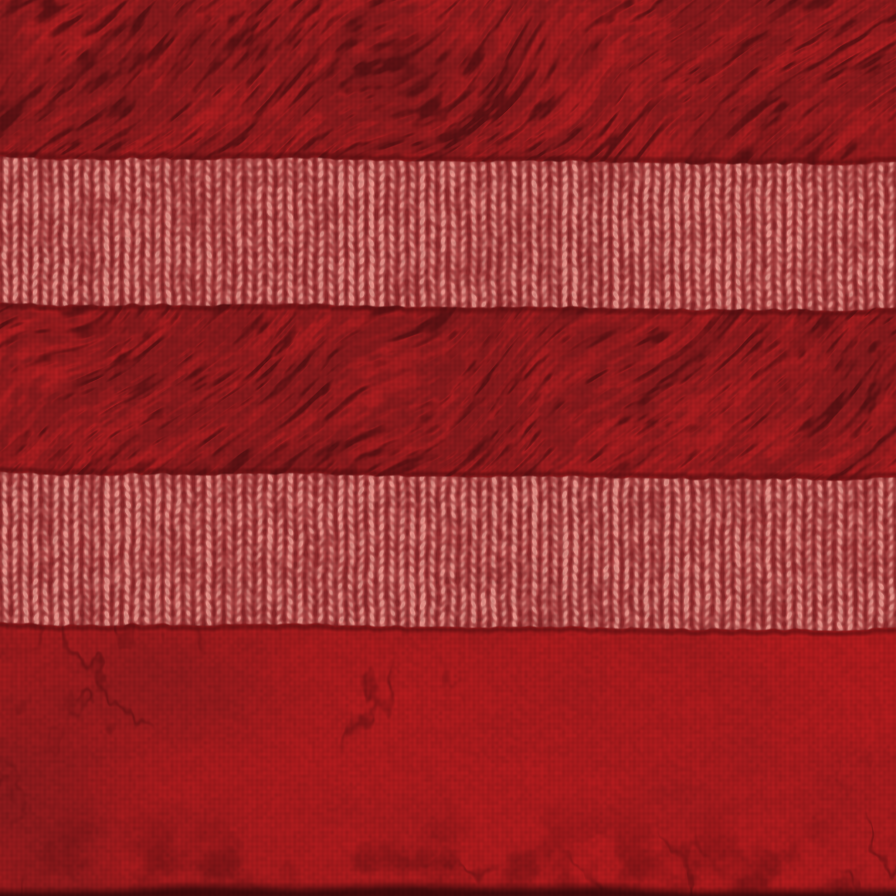
Reproduce this texture procedurally as a WebGL 2 fragment shader.

```glsl
#version 300 es
precision highp float;
// Five horizontal cloth bands: two of brushed fur, two of ribbed knit, one of worn hide.
// Fur is stretched noise along a bent diagonal, knit is repeated ribs with slanted
// stitches, hide is soft mottling with scuffs. Dark seams join the bands.
uniform vec2 u_resolution;
out vec4 fragColor;

// Seam heights at the middle of the canvas, from top to bottom
const float SEAMS[4] = float[4](0.821, 0.658, 0.469, 0.301);
const float SEAM_TILT = 0.007;
const float SEAM_WIDTH = 0.004;
const float RIBS = 88.0;
const float STITCH_ROWS = 105.0;
const float THREADS = 190.0;
const float FUR_ANGLE = 0.68;

const vec3 FUR_DARK = vec3(0.31, 0.055, 0.065);
const vec3 FUR_MID = vec3(0.505, 0.095, 0.105);
const vec3 FUR_LIGHT = vec3(0.655, 0.11, 0.12);
const vec3 KNIT_DARK = vec3(0.53, 0.145, 0.155);
const vec3 KNIT_MID = vec3(0.655, 0.265, 0.265);
const vec3 KNIT_LIGHT = vec3(0.87, 0.55, 0.52);
const vec3 HIDE_DARK = vec3(0.52, 0.095, 0.105);
const vec3 HIDE_LIGHT = vec3(0.665, 0.10, 0.11);
const vec3 SEAM_COLOR = vec3(0.34, 0.05, 0.06);

float hash(vec2 p) {
  return fract(sin(dot(p, vec2(127.1, 311.7))) * 43758.5453);
}

float noise(vec2 p) {
  vec2 i = floor(p), f = fract(p);
  f = f * f * (3.0 - 2.0 * f);
  return mix(mix(hash(i), hash(i + vec2(1, 0)), f.x),
             mix(hash(i + vec2(0, 1)), hash(i + vec2(1, 1)), f.x), f.y);
}

float fbm(vec2 p) {
  float sum = 0.0, amp = 0.5;
  for (int i = 0; i < 4; i++) {
    sum += amp * noise(p);
    p = p * 2.03 + 17.3;
    amp *= 0.5;
  }
  return sum / 0.9375;
}

vec3 fur(vec2 p) {
  // Bend the lie of the hair, then stretch noise along it
  vec2 q = p + 0.04 * (vec2(noise(p * 8.0), noise(p * 8.0 + 31.0)) - 0.5);
  float c = cos(FUR_ANGLE), s = sin(FUR_ANGLE);
  q = vec2(c * q.x + s * q.y, c * q.y - s * q.x);
  float strands = noise(q * vec2(27.0, 165.0));
  float fine = noise(q * vec2(60.0, 250.0) + 9.0);
  float patches = fbm(p * vec2(6.0, 9.0) + 4.0);
  float clumps = fbm(q * vec2(12.0, 45.0) + 20.0);
  vec3 col = mix(FUR_MID, FUR_LIGHT, smoothstep(0.28, 0.78, 0.55 * clumps + 0.45 * fine));
  float gaps = smoothstep(0.50, 0.88, 0.55 * strands + 0.45 * fine + 0.5 * (patches - 0.46));
  return mix(col, FUR_DARK, 0.85 * gaps);
}

vec3 knit(vec2 p) {
  // Nearly straight ribs, each carrying slanted stitches
  float x = p.x * RIBS + 0.2 * (noise(p * vec2(20.0, 45.0)) - 0.5);
  float rib = floor(x), across = fract(x) - 0.5;
  float slant = mod(rib, 2.0) < 0.5 ? 1.0 : -1.0;
  float row = p.y * STITCH_ROWS + slant * across * 0.9 + hash(vec2(rib, 3.0));
  float stitch = 0.5 + 0.5 * cos(6.2832 * row);
  float ridge = 1.0 - smoothstep(0.04, 0.48, abs(across));
  float wear = fbm(p * vec2(22.0, 30.0) + 50.0);
  float lightness = ridge * (0.60 + 0.40 * stitch);
  lightness *= 0.66 + 0.30 * hash(vec2(rib, 8.0)) + 0.6 * (wear - 0.45);
  lightness += 0.42 * (noise(p * vec2(200.0, 165.0)) - 0.5);
  vec3 col = mix(KNIT_DARK, KNIT_MID, smoothstep(-0.12, 0.34, lightness));
  return mix(col, KNIT_LIGHT, smoothstep(0.24, 0.88, lightness));
}

vec3 hide(vec2 p) {
  float mottling = fbm(p * vec2(5.0, 8.0) + 70.0);
  float warmth = 0.24 + 0.65 * mottling + 0.32 * (p.x - 0.5);
  vec3 col = mix(HIDE_DARK, HIDE_LIGHT, smoothstep(0.15, 0.80, warmth));
  // Thin wandering creases, kept to a few scuffed places
  float crease = abs(fbm(p * vec2(20.0, 13.0) + 5.0) - 0.5);
  float scuffed = smoothstep(0.48, 0.72, fbm(p * vec2(7.0, 9.0) + 90.0));
  col = mix(col, SEAM_COLOR, 0.5 * scuffed * (1.0 - smoothstep(0.0, 0.05, crease)));
  // Grime gathers toward the lower hem
  float grime = (1.0 - smoothstep(0.0, 0.13, p.y)) * smoothstep(0.42, 0.75, fbm(p * 24.0));
  col = mix(col, SEAM_COLOR, 0.5 * grime);
  float hem = 0.008 + 0.008 * (noise(vec2(p.x * 9.0, 2.0)) - 0.5);
  return mix(SEAM_COLOR * 0.75, col, smoothstep(hem - 0.007, hem + 0.008, p.y));
}

void main() {
  vec2 p = gl_FragCoord.xy / u_resolution;
  float soft = max(0.0014, 0.75 / u_resolution.y);
  float ripple = 0.004 * (noise(vec2(p.x * 12.0, 6.0)) - 0.5)
               + 0.003 * (noise(vec2(p.x * RIBS, 1.0)) - 0.5);
  float level = p.y + SEAM_TILT * (p.x - 0.5) + ripple;

  // Stack the bands downward and shade each seam
  vec3 furColor = fur(p), knitColor = knit(p), hideColor = hide(p);
  vec3 col = furColor;
  float seam = 0.0;
  for (int i = 0; i < 4; i++) {
    float d = SEAMS[i] - level;
    vec3 band = i == 3 ? hideColor : (i == 1 ? furColor : knitColor);
    col = mix(col, band, smoothstep(-soft, soft, d));
    float offset = i % 2 == 0 ? d + 0.003 : d - 0.003;
    seam = max(seam, 1.0 - smoothstep(0.0, SEAM_WIDTH + soft, abs(offset)));
  }
  col = mix(col, SEAM_COLOR, 0.6 * seam);

  // Faint woven grain over everything
  float grain = 0.025 * cos(6.2832 * p.x * THREADS) + 0.015 * cos(6.2832 * p.y * THREADS);
  col *= 1.0 + grain + 0.10 * (noise(p * 240.0) - 0.5);
  fragColor = vec4(clamp(col, 0.0, 1.0), 1.0);
}
```
